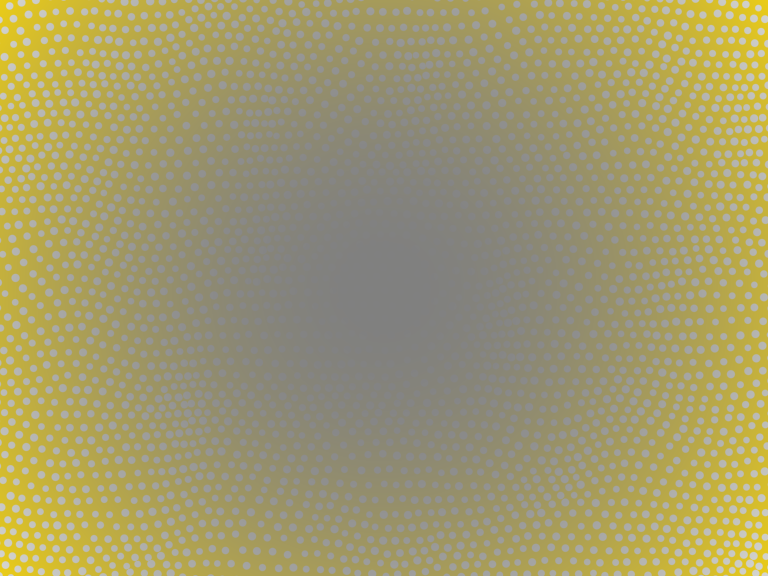
This background is drawn by a WebGL 2 fragment shader. Its source:

```glsl
#version 300 es
precision highp float;
// Pale dots on a radial gradient, from grey in the middle to yellow corners.
// The dots sit on a hexagonal lattice whose points are shifted by smooth noise
// and a small jitter; their contrast grows with the square of the radius.

uniform vec2 u_resolution;
out vec4 outColor;

// Lengths are in canvas heights, lattice offsets in units of DOT_SPACING.
const vec3 CENTRE_GREY = vec3(0.50, 0.50, 0.50);
const vec3 CORNER_YELLOW = vec3(0.92, 0.80, 0.09);
const vec3 CORNER_DOT = vec3(0.84, 0.84, 0.82);
const float CORNER_RADIUS = 0.833;
const float DOT_SPACING = 0.0232;
const float DOT_RADIUS = 0.0064;
const float RADIUS_VARIATION = 0.12;
const float WARP_PERIOD = 6.0;
const float WARP_AMOUNT = 0.9;
const float JITTER = 0.1;
const float ROW_HEIGHT = 0.866;
const float EDGE_SOFTNESS = 0.8; // in pixels

// Integer hash of a lattice cell, two values in 0..1
vec2 hash2(ivec2 cell) {
    uvec2 v = uvec2(cell) * 1664525u + 1013904223u;
    v.x += v.y * 1664525u;
    v.y += v.x * 1664525u;
    v ^= v >> 16u;
    v.x += v.y * 1664525u;
    v.y += v.x * 1664525u;
    v ^= v >> 16u;
    return vec2(v & 65535u) / 65535.0;
}

// Smooth value noise with two channels, in -1..1
vec2 noise2(vec2 p) {
    ivec2 i = ivec2(floor(p));
    vec2 f = fract(p);
    f = f * f * (3.0 - 2.0 * f);
    vec2 low = mix(hash2(i), hash2(i + ivec2(1, 0)), f.x);
    vec2 high = mix(hash2(i + ivec2(0, 1)), hash2(i + ivec2(1, 1)), f.x);
    return mix(low, high, f.y) * 2.0 - 1.0;
}

// Centre of the dot that belongs to a cell, in lattice units
vec2 dotCentre(ivec2 cell) {
    vec2 site = vec2(float(cell.x) + 0.5 * float(cell.y & 1),
                     float(cell.y) * ROW_HEIGHT);
    vec2 jitter = (hash2(cell + 517) * 2.0 - 1.0) * JITTER;
    return site + WARP_AMOUNT * noise2(site / WARP_PERIOD) + jitter;
}

// Signed distance to the nearest dot, in canvas heights
float dotDistance(vec2 p) {
    vec2 q = p / DOT_SPACING;
    int row = int(round(q.y / ROW_HEIGHT));
    float nearest = 1e3;
    for (int dy = -2; dy <= 2; dy++) {
        int y = row + dy;
        int column = int(round(q.x - 0.5 * float(y & 1)));
        for (int dx = -2; dx <= 2; dx++) {
            ivec2 cell = ivec2(column + dx, y);
            float variation = (hash2(cell + 901).x - 0.5) * 2.0 * RADIUS_VARIATION;
            float radius = DOT_RADIUS * (1.0 + variation);
            float d = length(q - dotCentre(cell)) * DOT_SPACING - radius;
            nearest = min(nearest, d);
        }
    }
    return nearest;
}

void main() {
    vec2 p = (gl_FragCoord.xy - 0.5 * u_resolution) / u_resolution.y;

    // Radial blend
    float blend = min(dot(p, p) / (CORNER_RADIUS * CORNER_RADIUS), 1.0);
    vec3 ground = mix(CENTRE_GREY, CORNER_YELLOW, blend);
    vec3 dotColor = mix(CENTRE_GREY, CORNER_DOT, blend);

    // Dots with smooth edges
    float edge = EDGE_SOFTNESS / u_resolution.y;
    float coverage = 1.0 - smoothstep(-edge, edge, dotDistance(p));
    outColor = vec4(mix(ground, dotColor, coverage), 1.0);
}
```
